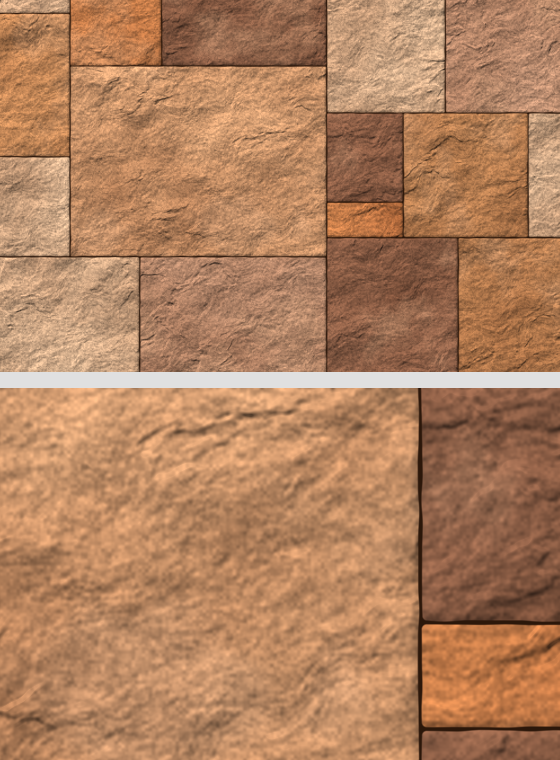
Top: the whole. Bottom: its middle third, enlarged.
Give the GLSL for this texture, as a WebGL 1 fragment shader.

```glsl
precision highp float;
uniform vec2 u_resolution;

float hash(vec2 p) {
  vec3 q = fract(p.xyx * vec3(0.1031, 0.1030, 0.0973));
  q += dot(q, q.yzx + 33.33);
  return fract((q.x + q.y) * q.z);
}

float noise(vec2 p) {
  vec2 cell = floor(p);
  vec2 f = fract(p);
  f = f * f * (3.0 - 2.0 * f);
  return mix(mix(hash(cell), hash(cell + vec2(1, 0)), f.x),
             mix(hash(cell + vec2(0, 1)), hash(cell + vec2(1, 1)), f.x), f.y);
}

float fbm(vec2 p) {
  float sum = 0.0;
  float amplitude = 0.45;
  for (int i = 0; i < 5; i++) {
    sum += amplitude * noise(p);
    p = mat2(1.6, 1.2, -1.2, 1.6) * p + 7.3;
    amplitude *= 0.56;
  }
  return sum;
}

// Split rock: crumbly ground broken by short, patchy ledges
float relief(vec2 p) {
  vec2 warped = p + 0.022 * vec2(noise(p * 19.0), noise(p * 19.0 + 40.0));
  warped.y -= 0.2 * warped.x;
  float ground = fbm(warped * vec2(10.0, 13.0));
  float level = 5.0 * fbm(warped * vec2(7.0, 10.0) + 19.0);
  float ledges = floor(level) + smoothstep(0.7, 1.0, fract(level));
  float rough = smoothstep(0.4, 0.75, noise(p * 9.0 + 60.0));
  return 0.5 * ground + mix(0.008, 0.075, rough) * ledges;
}

// Divides the wall into ever smaller blocks; returns the block's number
float findStone(vec2 p, out vec2 lo, out vec2 hi) {
  lo = vec2(-0.1, -0.15);
  hi = vec2(1.65, 1.1);
  float id = 1.0;
  for (int i = 0; i < 5; i++) {
    vec2 size = hi - lo;
    float longest = max(size.x, size.y);
    if (longest < 0.7 && longest < 1.6 * min(size.x, size.y)) break;
    vec2 cut = mix(lo, hi, mix(0.25, 0.75, fract(id * 0.618)));
    bool upper;
    if (size.x > size.y) {
      upper = p.x > cut.x;
      if (upper) lo.x = cut.x; else hi.x = cut.x;
    } else {
      upper = p.y > cut.y;
      if (upper) lo.y = cut.y; else hi.y = cut.y;
    }
    id = 2.0 * id + (upper ? 1.0 : 0.0);
  }
  return id;
}

vec3 stoneColor(float id) {
  float kind = mod(id + floor(id / 32.0), 6.0);
  vec3 mauve = vec3(0.52, 0.35, 0.26);
  vec3 ochre = vec3(0.69, 0.47, 0.30);
  vec3 cream = vec3(0.78, 0.63, 0.50);
  vec3 pink = vec3(0.69, 0.51, 0.40);
  vec3 sand = vec3(0.77, 0.56, 0.40);
  vec3 rust = vec3(0.70, 0.43, 0.25);
  if (kind < 0.5) return mauve;
  if (kind < 1.5) return ochre;
  if (kind < 2.5) return cream;
  if (kind < 3.5) return pink;
  return kind < 4.5 ? sand : rust;
}

void main() {
  vec2 p = gl_FragCoord.xy / u_resolution.y;
  float pixel = 1.0 / u_resolution.y;
  vec2 lo, hi;
  float id = findStone(p, lo, hi);
  vec2 q = p + vec2(mod(id * 3.7, 23.0), mod(id * 5.3, 19.0));

  // Block outline with tight corners, slightly uneven
  vec2 fromEdge = abs(p - 0.5 * (lo + hi)) - 0.5 * (hi - lo) + 0.006;
  float inside = 0.006 - length(max(fromEdge, 0.0)) - min(max(fromEdge.x, fromEdge.y), 0.0);
  inside += 0.002 * (noise(q * 45.0) - 0.5);

  // Mottled tint
  vec3 color = stoneColor(id) * mix(0.97, 1.04, hash(vec2(id, 4.0)));
  float mottle = fbm(q * 4.0 + 11.0) - 0.48;
  color *= 1.0 + mottle * vec3(0.35, 0.45, 0.52);
  color = mix(color, vec3(0.79, 0.61, 0.47), 0.35 * smoothstep(0.48, 0.72, fbm(q * 6.0 + 31.0)));

  // Raking light from the upper left
  float slope = relief(q) - relief(q + vec2(-0.0014, 0.0034));
  float shade = 1.0 + clamp(7.5 * slope, -0.55, 0.17);
  shade += 0.17 * (noise(q * 180.0) - 0.5) + 0.17 * (noise(q * 330.0) - 0.5);
  shade += 0.1 * (1.0 - smoothstep(0.002, 0.01, hi.y - p.y));
  shade -= 0.2 * (1.0 - smoothstep(0.002, 0.01, min(p.y - lo.y, hi.x - p.x)));
  color *= shade;

  // Thin dark joints
  float face = smoothstep(0.0016 - pixel, 0.0016 + pixel, inside);
  gl_FragColor = vec4(mix(vec3(0.17, 0.09, 0.04), color, face), 1.0);
}
```
